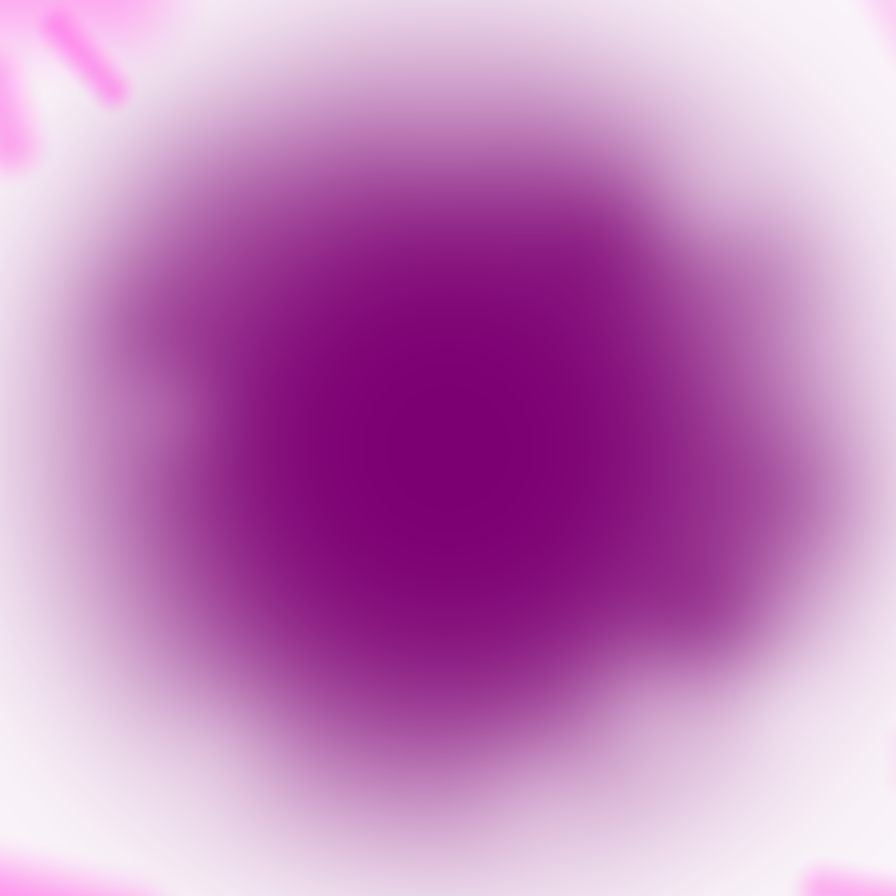
Reproduce this background procedurally as a Shadertoy shader.

```glsl
// A soft uneven purple disc fading to white, with pink wisps in the corners.

const vec3 PURPLE = vec3(0.49, 0.0, 0.45);
const vec3 WHITE = vec3(1.0);
const vec3 PINK = vec3(1.0, 0.42, 0.91);

// Gaussian bump around a centre
float bump(vec2 p, vec2 centre, float size) {
    vec2 d = (p - centre) / size;
    return exp(-dot(d, d));
}

// Soft stroke that fades out from the segment a-b
float wisp(vec2 p, vec2 a, vec2 b, float radius) {
    vec2 ab = b - a;
    float along = clamp(dot(p - a, ab) / dot(ab, ab), 0.0, 1.0);
    return 1.0 - smoothstep(0.0, radius, length(p - a - ab * along));
}

// Radial fade: 0 in the core, near 1 at the corners
float discFade(vec2 p) {
    float r = length(p - 0.5) / 0.41;
    return 0.96 * (1.0 - exp(-pow(r, 3.5)));
}

// Darker bulges and paler dents along the rim
float rimVariation(vec2 p) {
    float bulges = 0.15 * bump(p, vec2(0.89, 0.44), 0.10)
                 + 0.14 * bump(p, vec2(0.80, 0.31), 0.08)
                 + 0.12 * bump(p, vec2(0.15, 0.65), 0.09)
                 + 0.08 * bump(p, vec2(0.22, 0.78), 0.10)
                 + 0.08 * bump(p, vec2(0.68, 0.74), 0.08)
                 + 0.07 * bump(p, vec2(0.87, 0.70), 0.08);
    float dents = 0.08 * bump(p, vec2(0.19, 0.54), 0.06)
                + 0.08 * bump(p, vec2(0.78, 0.78), 0.07)
                + 0.13 * bump(p, vec2(0.72, 0.21), 0.08)
                + 0.06 * bump(p, vec2(0.86, 0.22), 0.07)
                + 0.07 * bump(p, vec2(0.25, 0.17), 0.08)
                + 0.08 * bump(p, vec2(0.60, 0.12), 0.08)
                + 0.05 * bump(p, vec2(0.50, 0.85), 0.09);
    return dents - bulges;
}

// Coverage of the pink wisps
float pinkCover(vec2 p) {
    // Upper left: corner haze, lower tuft and bright streak
    float haze = 0.55 * wisp(p, vec2(0.0, 1.02), vec2(0.12, 1.02), 0.13);
    float tuft = 0.55 * wisp(p, vec2(-0.01, 0.91), vec2(0.01, 0.84), 0.055);
    float streak = 0.6 * wisp(p, vec2(0.065, 0.97), vec2(0.125, 0.90), 0.032);
    float upperLeft = 1.0 - (1.0 - haze) * (1.0 - tuft) * (1.0 - streak);

    // Lower corners and the upper right edge
    float lowerLeft = 0.65 * wisp(p, vec2(-0.02, 0.0), vec2(0.14, -0.04), 0.08);
    float lowerRight = 0.5 * wisp(p, vec2(0.92, 0.005), vec2(1.0, -0.01), 0.045);
    float upperRight = 0.25 * wisp(p, vec2(0.98, 1.02), vec2(1.02, 0.95), 0.045);
    float rightEdge = 0.12 * wisp(p, vec2(1.01, 0.17), vec2(1.01, 0.13), 0.03);
    return max(max(upperLeft, lowerLeft), max(max(lowerRight, upperRight), rightEdge));
}

void mainImage(out vec4 fragColor, in vec2 fragCoord) {
    vec2 p = fragCoord / iResolution.xy;
    float fade = clamp(discFade(p) + rimVariation(p), 0.0, 1.0);
    vec3 color = mix(PURPLE, WHITE, fade);
    color = mix(color, PINK, pinkCover(p));
    fragColor = vec4(color, 1.0);
}
```
